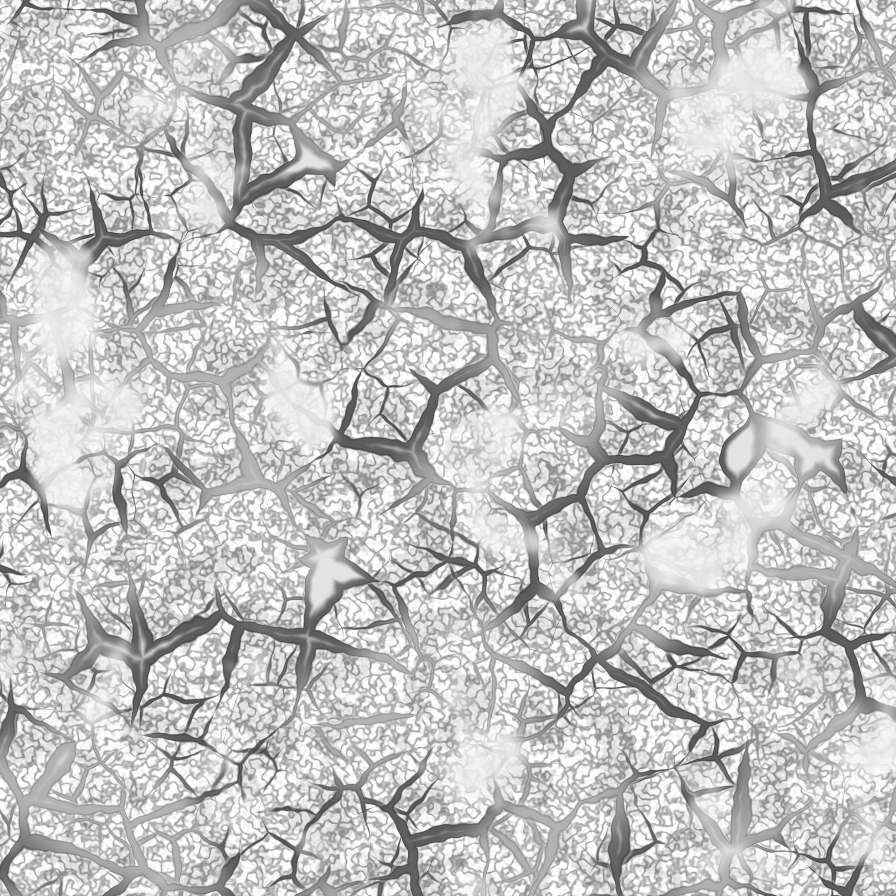
Give the GLSL for this texture map, as a WebGL 2 fragment shader.

```glsl
#version 300 es
precision highp float;
// Weathered, cracked plaster in greys: grainy flakes split by two layers of
// warped Voronoi cracks. Wide gaps fill with smooth pale pools, and soft
// white haze covers parts of the surface. All lengths are in canvas units.

uniform vec2 u_resolution;
out vec4 fragColor;

// Layout
const float PLATE_FREQ = 11.0;     // large plates across the canvas
const float SHARD_FREQ = 19.0;     // small plates, split by hairlines
const float CRACK_WIDTH = 0.0076;
const float HAIRLINE_WIDTH = 0.0032;
const float POOL_WIDTH = 0.026;
const float EDGE_SOFTNESS = 0.0011;
const float GRAIN_FREQ = 75.0;
const float FLAKE_FREQ = 18.0;
const float HAZE_FREQ = 6.5;

// Grey tones
const float GRAIN_DARK = 0.67;
const float GRAIN_LIGHT = 0.99;
const float FLAKE_SHADE = 0.10;
const float CRACK_DARK = 0.36;
const float CRACK_PALE = 0.70;
const float POOL_TONE = 0.89;
const float RIM_TONE = 0.96;
const float HAZE_TONE = 0.94;

// Integer hash of a lattice point, two values in 0..1
vec2 hash2(vec2 cell) {
    uvec2 v = uvec2(ivec2(cell) + 4096);
    v = v * 1664525u + 1013904223u;
    v.x += v.y * 1664525u;
    v.y += v.x * 1664525u;
    v ^= v >> 16u;
    v.x += v.y * 1664525u;
    v.y += v.x * 1664525u;
    v ^= v >> 16u;
    return vec2(v & 65535u) / 65535.0;
}

float cornerSlope(vec2 cell, vec2 offset) {
    float angle = 6.28319 * hash2(cell).x;
    return dot(vec2(cos(angle), sin(angle)), offset);
}

// Gradient noise, about -0.7..0.7
float noise(vec2 p) {
    vec2 i = floor(p), f = p - i;
    vec2 u = f * f * f * (f * (f * 6.0 - 15.0) + 10.0);
    vec2 e = vec2(1.0, 0.0);
    float low = mix(cornerSlope(i, f), cornerSlope(i + e, f - e), u.x);
    float high = mix(cornerSlope(i + e.yx, f - e.yx), cornerSlope(i + 1.0, f - 1.0), u.x);
    return mix(low, high, u.y);
}

float fbm(vec2 p) {
    float sum = 0.0, amplitude = 0.5;
    for (int octave = 0; octave < 4; octave++) {
        sum += amplitude * noise(p);
        p = p * 2.03 + 17.3;
        amplitude *= 0.5;
    }
    return sum;
}

vec2 warp(vec2 p, float freq) {
    return vec2(noise(p * freq + 31.7), noise(p * freq + 83.1));
}

// Distance to the nearest Voronoi border, in canvas units
float borderDistance(vec2 p, float freq) {
    p *= freq;
    vec2 base = floor(p), f = p - base, nearest = vec2(8.0);
    for (int y = -1; y <= 1; y++)
    for (int x = -1; x <= 1; x++) {
        vec2 g = vec2(x, y);
        vec2 r = g + hash2(base + g) - f;
        if (dot(r, r) < dot(nearest, nearest)) nearest = r;
    }
    float d = 8.0;
    for (int y = -2; y <= 2; y++)
    for (int x = -2; x <= 2; x++) {
        vec2 g = vec2(x, y);
        vec2 r = g + hash2(base + g) - f, across = r - nearest;
        if (dot(across, across) > 1e-5)
            d = min(d, dot(0.5 * (r + nearest), normalize(across)));
    }
    return d / freq;
}

// Mottled grain with sharp-edged darker flakes
float plaster(vec2 p) {
    float blobs = abs(noise(p * GRAIN_FREQ) + 0.5 * noise(p * GRAIN_FREQ * 2.1));
    float tone = mix(GRAIN_DARK, GRAIN_LIGHT, smoothstep(0.0, 0.28, blobs));
    float flakes = smoothstep(0.02, 0.07, fbm(p * FLAKE_FREQ + 5.0));
    return tone - FLAKE_SHADE * flakes + 0.12 * noise(p * GRAIN_FREQ * 3.3);
}

// Lays one crack layer over a tone; gap is the local half width
float addCracks(float tone, float d, float gap, float darkness) {
    float inside = gap - d;
    float present = smoothstep(0.0, 0.002, gap);
    float rim = present * smoothstep(-0.005, 0.0, inside);
    tone = mix(tone, RIM_TONE, 0.45 * rim);
    float fill = mix(CRACK_PALE, CRACK_DARK, darkness);
    fill = mix(fill, POOL_TONE, smoothstep(0.005, 0.014, inside));
    tone = mix(tone, fill, smoothstep(-EDGE_SOFTNESS, EDGE_SOFTNESS, inside));
    float outline = exp(-pow(inside / EDGE_SOFTNESS, 2.0));
    return tone - 0.16 * present * outline;
}

void main() {
    vec2 p = gl_FragCoord.xy / u_resolution.y;
    vec2 bent = p + 0.035 * warp(p, 4.0) + 0.011 * warp(p, 17.0) + 0.004 * warp(p, 55.0);
    float jag = 0.0022 * noise(p * 85.0);
    float darkness = smoothstep(-0.2, 0.2, noise(p * 6.0 + 9.0));

    float tone = plaster(p);

    // Hairlines first, then the main cracks and their pools
    float hairline = HAIRLINE_WIDTH * (0.25 + 1.8 * noise(p * 13.0 + 47.0));
    tone = addCracks(tone, borderDistance(bent + 3.0, SHARD_FREQ), hairline + 0.4 * jag, darkness);
    float gap = CRACK_WIDTH * (0.42 + 1.8 * noise(p * 9.0 + 21.0));
    gap += POOL_WIDTH * smoothstep(0.28, 0.6, noise(p * 7.0 + 63.0));
    tone = addCracks(tone, borderDistance(bent, PLATE_FREQ), gap + jag, darkness);

    // Cloudy white haze
    float haze = smoothstep(0.07, 0.27, fbm(p * HAZE_FREQ + 71.0));
    tone = mix(tone, HAZE_TONE + 0.1 * fbm(p * 40.0), 0.88 * haze);

    fragColor = vec4(vec3(clamp(tone, 0.0, 1.0)), 1.0);
}
```
